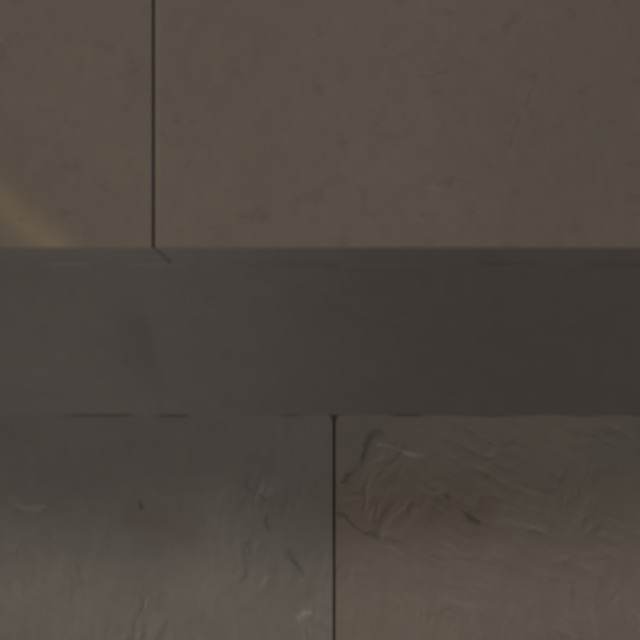
Reproduce this texture procedurally as a Shadertoy shader.

```glsl
// Dim stone wall: smooth slabs above a shaded ledge, rough carved blocks below.

float hash(vec2 p) {
    vec3 q = fract(p.xyx * vec3(0.1031, 0.1030, 0.0973));
    q += dot(q, q.yzx + 33.33);
    return fract((q.x + q.y) * q.z);
}

float noise(vec2 p) {
    vec2 i = floor(p), f = fract(p);
    f = f * f * (3.0 - 2.0 * f);
    return mix(mix(hash(i), hash(i + vec2(1, 0)), f.x),
               mix(hash(i + vec2(0, 1)), hash(i + vec2(1, 1)), f.x), f.y);
}

float fbm(vec2 p) {
    float sum = 0.0, amp = 0.5;
    for (int i = 0; i < 4; i++) {
        sum += amp * noise(p);
        p = mat2(1.6, 1.2, -1.2, 1.6) * p + 7.3;
        amp *= 0.5;
    }
    return sum;
}

// Soft stroke from a to b, fading over its width
float stroke(vec2 p, vec2 a, vec2 b, float width) {
    vec2 ab = b - a;
    float d = length(p - a - ab * clamp(dot(p - a, ab) / dot(ab, ab), 0.0, 1.0));
    return exp(-d * d / (width * width));
}

// Stretched grooves running along a direction, in three sizes
float grooves(vec2 p, float angle) {
    float c = cos(angle), s = sin(angle);
    vec2 q = vec2(c * p.x + s * p.y, c * p.y - s * p.x);
    float coarse = 1.0 - abs(2.0 * noise(q * vec2(13, 40)) - 1.0);
    return 0.35 * coarse * coarse + 0.5 * noise(q * vec2(26, 85) + 5.0) + 0.25 * noise(q * vec2(60, 150));
}

// Chiselled height: upright grooves at left, slanted ones at right
float chisel(vec2 p) {
    vec2 q = p + 0.032 * (vec2(fbm(p * 20.0), fbm(p * 20.0 + 40.0)) - 0.5);
    float upright = mix(grooves(q, 1.45), grooves(q, 2.0), smoothstep(0.40, 0.60, noise(p * 11.0)));
    float slanted = mix(grooves(q, -0.45), grooves(q, 1.1), smoothstep(0.52, 0.68, noise(p * 10.0 + 20.0)));
    return mix(upright, slanted, smoothstep(0.44, 0.56, p.x) * smoothstep(0.02, 0.16, p.y));
}

vec3 upperSlabs(vec2 p) {
    vec3 col = mix(vec3(0.344, 0.308, 0.272), vec3(0.326, 0.295, 0.265), smoothstep(0.5, 1.0, p.x));
    col *= 0.975 + 0.05 * fbm(p * 7.0) + 0.06 * (fbm(p * vec2(65, 50)) - 0.47);
    // Slanting patch of warm light
    float beam = stroke(p, vec2(-0.04, 0.72), vec2(0.10, 0.60), 0.025);
    col += vec3(0.050, 0.038, 0.010) * beam;
    // Sparse pits and hairline cracks
    col *= 1.0 - 0.04 * smoothstep(0.62, 0.75, fbm(p * vec2(30, 42) + 13.0));
    vec2 q = p + 0.02 * (vec2(fbm(p * 30.0), fbm(p * 30.0 + 9.0)) - 0.5);
    float crack = stroke(q, vec2(0.86, 0.93), vec2(0.79, 0.77), 0.003)
                + stroke(q, vec2(0.63, 0.882), vec2(0.76, 0.89), 0.003);
    col -= 0.016 * crack * smoothstep(0.25, 0.6, noise(p * 45.0));
    col += 0.014 * stroke(q, vec2(0.665, 0.711), vec2(0.69, 0.706), 0.004);
    // Upright joint with a faint lit right edge
    col *= 1.0 - 0.43 * exp(-pow((p.x - 0.2395) / 0.0030, 2.0));
    return col + 0.012 * exp(-pow((p.x - 0.247) / 0.0035, 2.0));
}

vec3 ledge(vec2 p) {
    vec3 col = mix(vec3(0.286, 0.267, 0.246), vec3(0.238, 0.219, 0.202), smoothstep(0.10, 0.80, p.x));
    col *= 0.97 + 0.05 * fbm(p * vec2(5, 9)) + 0.05 * (fbm(p * vec2(45, 60)) - 0.47);
    // Worn bevel along the top
    float seam = 0.587 + 0.006 * (fbm(vec2(p.x * 16.0, 2.0)) - 0.5);
    float worn = smoothstep(0.35, 0.75, noise(vec2(p.x * 18.0, 5.0)));
    float line = exp(-pow((p.y - seam) / 0.0035, 2.0));
    col += 0.014 * line * worn * (1.0 - 0.5 * smoothstep(0.3, 0.6, p.x));
    col *= 1.0 - 0.06 * line * (1.0 - worn) * smoothstep(0.3, 0.6, p.x);
    col *= 1.0 + 0.025 * smoothstep(seam, seam + 0.02, p.y);
    col *= 1.0 - 0.13 * stroke(p, vec2(0.243, 0.612), vec2(0.265, 0.591), 0.004);
    // Faint shadow fold at left
    float fold = 0.215 + 0.30 * (0.525 - p.y);
    float inside = smoothstep(0.09, 0.0, fold - p.x) * smoothstep(fold + 0.014, fold, p.x);
    return col * (1.0 - 0.05 * inside * smoothstep(0.54, 0.49, p.y) * smoothstep(0.36, 0.46, p.y));
}

vec3 carvedBlocks(vec2 p) {
    float right = smoothstep(0.517, 0.527, p.x);
    float low = smoothstep(0.29, 0.02, p.y + 0.07 * (fbm(p * 6.0) - 0.5));
    vec3 col = mix(mix(vec3(0.274, 0.254, 0.234), vec3(0.280, 0.256, 0.230), right),
                   mix(vec3(0.368, 0.342, 0.313), vec3(0.362, 0.328, 0.290), right), low);
    col *= 0.95 + 0.10 * fbm(p * 9.0) + 0.05 * (fbm(p * 60.0) - 0.47);
    // Brown stains
    float stain = stroke(p, vec2(0.55, 0.21), vec2(0.74, 0.20), 0.05)
                + 0.7 * stroke(p, vec2(0.21, 0.19), vec2(0.30, 0.17), 0.025);
    col *= 1.0 - vec3(0.06, 0.08, 0.10) * stain;
    // Broken relief lit from the upper left
    vec2 e = vec2(-0.0013, 0.0021);
    float relief = chisel(p - e) - chisel(p + e);
    float depth = mix(smoothstep(0.27, 0.10, p.y - 0.14 * smoothstep(0.3, 0.45, p.x)), 1.0, right);
    depth *= smoothstep(0.350, 0.325, p.y) * (0.2 + 0.9 * smoothstep(0.3, 0.65, fbm(p * 18.0 + 3.0)));
    col += 0.095 * clamp(relief, -0.5, 0.5) * depth;
    // Ragged cuts and bright ridges
    vec2 q = p + 0.03 * (vec2(fbm(p * 28.0), fbm(p * 28.0 + 60.0)) - 0.47);
    float cut = stroke(q, vec2(0.59, 0.33), vec2(0.545, 0.25), 0.005)
              + stroke(q, vec2(0.70, 0.225), vec2(0.745, 0.185), 0.005)
              + stroke(p, vec2(0.216, 0.215), vec2(0.220, 0.208), 0.005)
              + 0.6 * stroke(q, vec2(0.39, 0.25), vec2(0.47, 0.10), 0.004)
              + 0.7 * stroke(q, vec2(0.53, 0.19), vec2(0.59, 0.165), 0.004);
    col *= 1.0 - 0.20 * cut * smoothstep(0.2, 0.65, noise(p * 48.0));
    float crest = stroke(q, vec2(0.595, 0.305), vec2(0.66, 0.288), 0.004)
                + stroke(q, vec2(0.46, 0.03), vec2(0.485, 0.04), 0.005)
                + 0.6 * stroke(q, vec2(0.02, 0.225), vec2(0.06, 0.205), 0.005);
    col += 0.05 * crest * smoothstep(0.1, 0.6, noise(p * 55.0));
    // Joint between blocks, flaring at the rounded corners
    float gap = 0.0027 + 0.006 * exp(-(0.352 - p.y) / 0.005);
    return col * (1.0 - 0.48 * exp(-pow((p.x - 0.522) / gap, 2.0)));
}

void mainImage(out vec4 fragColor, in vec2 fragCoord) {
    vec2 p = fragCoord / iResolution.xy;
    float bottom = 0.351 + 0.004 * (fbm(vec2(p.x * 14.0, 1.0)) - 0.5);
    vec3 col = mix(ledge(p), upperSlabs(p), smoothstep(0.608, 0.618, p.y));
    col = mix(carvedBlocks(vec2(p.x, min(p.y, 0.352))), col, smoothstep(bottom - 0.004, bottom + 0.004, p.y));
    // Broken contact shadow under the ledge
    float broken = smoothstep(0.25, 0.8, noise(vec2(p.x * 22.0, 8.0)));
    col *= 1.0 - 0.16 * exp(-pow((p.y - bottom) / 0.0035, 2.0)) * broken;
    fragColor = vec4(col, 1.0);
}
```
